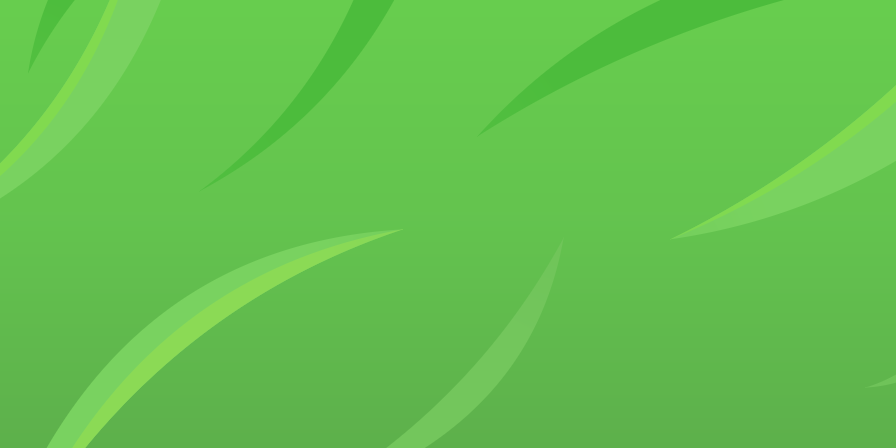
This background is drawn by a Shadertoy shader. Its source:

```glsl
// Curved grass blades scattered over a soft green vertical gradient.
// Each blade is the area between two parabolic arcs that leave a shared tip;
// lit blades are painted again with a narrower, brighter strip along one edge.

// Background gradient
const vec3 SKY_GREEN    = vec3(0.405, 0.805, 0.305);
const vec3 MIDDLE_GREEN = vec3(0.390, 0.765, 0.308);
const vec3 GROUND_GREEN = vec3(0.365, 0.690, 0.295);

// Blade colours
const vec3 DARK_BLADE   = vec3(0.298, 0.738, 0.235);
const vec3 PALE_BLADE   = vec3(0.475, 0.825, 0.375);
const vec3 SOFT_BLADE   = vec3(0.450, 0.775, 0.360);
const vec3 BRIGHT_STRIP = vec3(0.505, 0.855, 0.310);
const vec3 WARM_STRIP   = vec3(0.545, 0.855, 0.335);

// Blades are slightly transparent at the tip
const float TIP_OPACITY = 0.80;
const float FADE_LENGTH = 0.25;

// Shared tips, in canvas heights from the lower left
const vec2 CORNER_TIP = vec2(-0.260, 0.440);
const vec2 RIGHT_TIP  = vec2(1.497, 0.466);
const vec2 LOWER_TIP  = vec2(0.899, 0.488);

// Approximate signed distance to an arc from start to end, positive on its
// right-hand side; sag is the bulge to the right at the middle of the chord.
float arcSide(vec2 p, vec2 start, vec2 end, float sag) {
    vec2 chord = end - start;
    float len = length(chord);
    vec2 dir = chord / len;
    vec2 right = vec2(dir.y, -dir.x);
    float s = dot(p - start, dir) / len;
    float slope = 4.0 * sag * (1.0 - 2.0 * s) / len;
    float offset = dot(p - start, right) - 4.0 * sag * s * (1.0 - s);
    return offset / sqrt(1.0 + slope * slope);
}

// Paints the area between the left and right arcs of one blade.
void paintBlade(inout vec3 color, vec2 p, vec2 tip, vec2 leftEnd, float leftSag,
                vec2 rightEnd, float rightSag, vec3 tint) {
    float inside = min(arcSide(p, tip, leftEnd, leftSag),
                       -arcSide(p, tip, rightEnd, rightSag));
    vec2 axis = normalize(leftEnd + rightEnd - 2.0 * tip);
    inside = min(inside, dot(p - tip, axis));
    float coverage = clamp(inside * iResolution.y + 0.5, 0.0, 1.0);
    float fade = smoothstep(0.0, FADE_LENGTH, distance(p, tip));
    color = mix(color, tint, coverage * mix(TIP_OPACITY, 1.0, fade));
}

void mainImage(out vec4 fragColor, in vec2 fragCoord) {
    vec2 p = fragCoord / iResolution.y;
    // Keep the composition anchored across a two-to-one canvas
    p.x *= 2.0 * iResolution.y / iResolution.x;

    // Background
    vec3 color = mix(GROUND_GREEN, MIDDLE_GREEN, clamp(p.y * 2.0, 0.0, 1.0));
    color = mix(color, SKY_GREEN, clamp(p.y * 2.0 - 1.0, 0.0, 1.0));

    // Dark blades hanging from the top
    paintBlade(color, p, vec2(0.0625, 0.836), vec2(0.107, 1.0), -0.005,
               vec2(0.167, 1.0), -0.005, DARK_BLADE);
    paintBlade(color, p, vec2(0.445, 0.573), vec2(0.789, 1.0), 0.036,
               vec2(0.880, 1.0), 0.045, DARK_BLADE);
    paintBlade(color, p, vec2(1.065, 0.695), vec2(1.474, 1.0), -0.026,
               vec2(1.750, 1.0), -0.028, DARK_BLADE);

    // Upper left blade and its strip
    paintBlade(color, p, CORNER_TIP, vec2(0.245, 1.0), 0.064,
               vec2(0.359, 1.0), 0.100, PALE_BLADE);
    paintBlade(color, p, CORNER_TIP, vec2(0.245, 1.0), 0.064,
               vec2(0.263, 1.0), 0.080, BRIGHT_STRIP);

    // Right blade and its strip
    paintBlade(color, p, RIGHT_TIP, vec2(2.0, 0.810), 0.022,
               vec2(2.0, 0.641), 0.026, PALE_BLADE);
    paintBlade(color, p, RIGHT_TIP, vec2(2.0, 0.810), 0.022,
               vec2(2.0, 0.773), 0.024, BRIGHT_STRIP);

    // Lower left blade and its strip
    paintBlade(color, p, LOWER_TIP, vec2(0.190, 0.0), 0.062,
               vec2(0.104, 0.0), 0.125, PALE_BLADE);
    paintBlade(color, p, LOWER_TIP, vec2(0.190, 0.0), 0.062,
               vec2(0.161, 0.0), 0.096, WARM_STRIP);

    // Soft blades near the bottom
    paintBlade(color, p, vec2(1.258, 0.469), vec2(0.948, 0.0), -0.061,
               vec2(0.862, 0.0), -0.032, SOFT_BLADE);
    paintBlade(color, p, vec2(1.932, 0.135), vec2(2.0, 0.164), 0.002,
               vec2(2.0, 0.146), 0.002, SOFT_BLADE);

    fragColor = vec4(color, 1.0);
}
```
